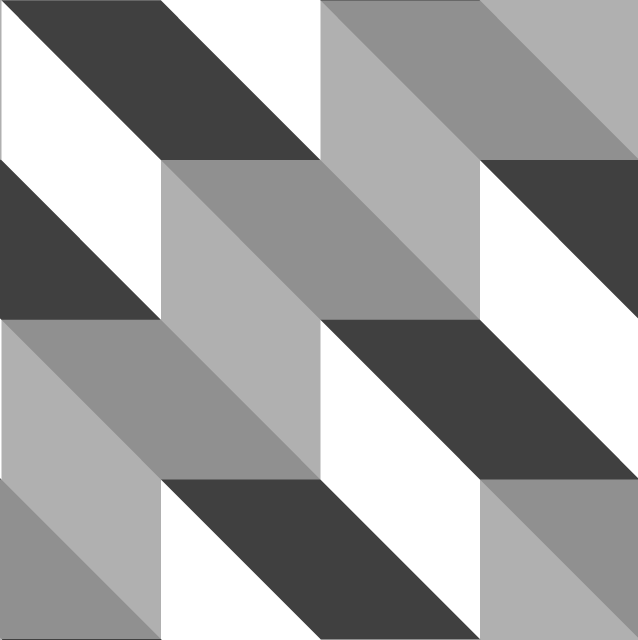
A Shadertoy shader for this pattern:

```glsl
// Four by four grid of diagonally split cells forming slanted parallelogram bands.
// Each cell's column + row, modulo 4, picks its pair of greys and their order;
// a small grid of subsamples smooths every edge.

// Grey of the pattern at p, in cells, with y pointing down
float bandShade(vec2 p) {
    vec2 cell = floor(p);
    vec2 local = p - cell;
    float phase = mod(cell.x + cell.y, 4.0);

    // Odd phases swap the two triangles, joining them across cell borders
    bool upperRight = local.x > local.y;
    bool swapped = mod(phase, 2.0) > 0.5;
    bool flatBand = upperRight != swapped;

    // Strong contrast for the first two phases, soft for the others
    return phase < 1.5 ? (flatBand ? 0.25 : 1.0)
                       : (flatBand ? 0.563 : 0.69);
}

void mainImage(out vec4 fragColor, in vec2 fragCoord) {
    const int SAMPLES = 4;
    float shade = 0.0;
    for (int j = 0; j < SAMPLES; j++) {
        for (int i = 0; i < SAMPLES; i++) {
            vec2 jitter = (vec2(i, j) + 0.5) / float(SAMPLES) - 0.5;
            vec2 uv = (fragCoord + jitter) / iResolution.xy;

            // Four cells each way, nudged slightly off the canvas border
            vec2 p = (vec2(uv.x, 1.0 - uv.y) - vec2(0.0022, 0.0006)) * vec2(4.0, 4.008);
            shade += bandShade(p);
        }
    }
    fragColor = vec4(vec3(shade / float(SAMPLES * SAMPLES)), 1.0);
}
```
